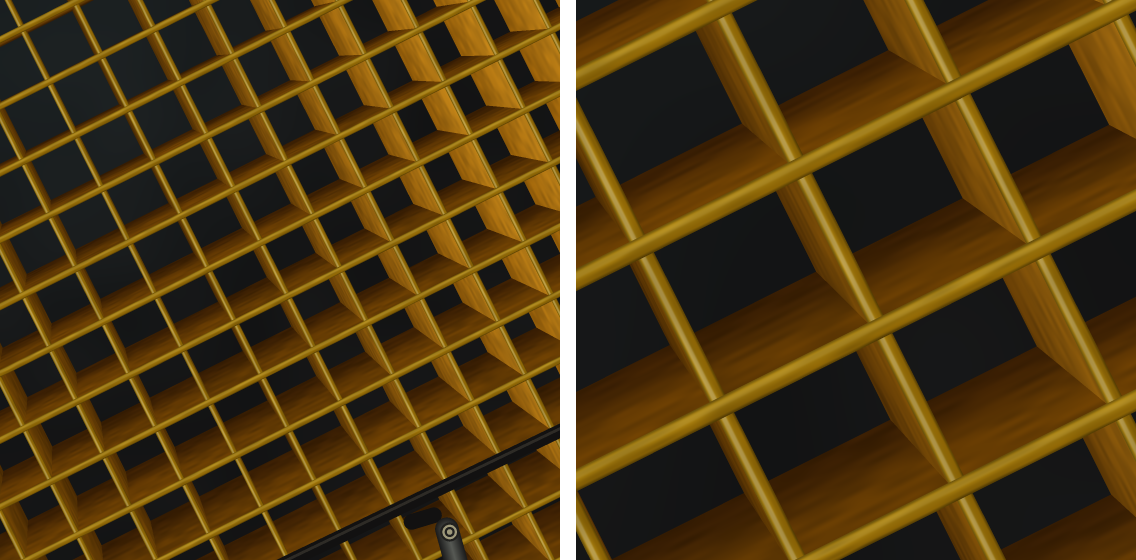
Left, the full canvas; right, a detail of the centre.
This pattern is drawn by a WebGL 1 fragment shader. Its source:

```glsl
precision highp float;
// Tilted square lattice of deep wooden slats over a dark void, seen in perspective.
// Each view ray is traced inside its cell to the first side wall or the open back;
// a lamp rail crosses one corner, and a 3 by 3 sample grid smooths every edge.
uniform vec2 u_resolution;

const vec2 GRID_ORIGIN = vec2(0.3724, 0.4805);
const vec2 PITCH = vec2(0.1054, 0.1066);
const vec2 VANISH = vec2(-0.8, -4.2);      // vanishing point in cell units
const vec2 HALF_RAIL = vec2(0.049, 0.056); // half widths of the two slat sets
const float DEPTH = 0.075;                 // shrink from front to back

float hash(vec2 p) {
  return fract(sin(dot(p, vec2(127.1, 311.7))) * 43758.545);
}

float noise(vec2 p) {
  vec2 i = floor(p), f = fract(p);
  f = f * f * (3.0 - 2.0 * f);
  return mix(mix(hash(i), hash(i + vec2(1.0, 0.0)), f.x),
             mix(hash(i + vec2(0.0, 1.0)), hash(i + vec2(1.0, 1.0)), f.x), f.y);
}

float segment(vec2 p, vec2 a, vec2 b) {
  vec2 ap = p - a, ab = b - a;
  return length(ap - ab * clamp(dot(ap, ab) / dot(ab, ab), 0.0, 1.0));
}

// Page position (y down) to slat coordinates, one unit per cell
vec2 toLattice(vec2 p) {
  vec2 d = p - GRID_ORIGIN;
  return vec2(dot(d, vec2(0.894, -0.448)), dot(d, vec2(0.448, 0.894))) / PITCH;
}

// Front edge of a slat: t runs from -1 to 1 across it, shine lights a pale line
vec3 railColor(float t, float shine, float grain) {
  vec3 c = mix(vec3(0.65, 0.50, 0.07), vec3(0.53, 0.38, 0.02), smoothstep(-0.5, 0.6, t));
  c = mix(c, vec3(0.70, 0.60, 0.31), shine * (1.0 - smoothstep(0.12, 0.42, abs(t + 0.35))));
  c *= 1.0 - 0.35 * smoothstep(0.6, 1.0, abs(t));
  return c * (0.92 + 0.16 * grain);
}

// Lower wall of a cell, darker towards the back
vec3 floorColor(float depth, float grain, float tone) {
  vec3 c = mix(vec3(0.40, 0.235, 0.012), vec3(0.22, 0.115, 0.01), smoothstep(0.1, 0.95, depth));
  return c * (0.84 + 0.22 * grain + 0.12 * tone);
}

// Side wall of a cell, brighter on the lit side
vec3 sideColor(float depth, float grain, float light) {
  vec3 front = mix(vec3(0.40, 0.24, 0.01), vec3(0.72, 0.49, 0.09), light);
  vec3 back = mix(vec3(0.25, 0.14, 0.01), vec3(0.56, 0.35, 0.03), light);
  return mix(front, back, depth) * (0.9 + 0.2 * grain);
}

vec3 voidColor(vec2 p) {
  float haze = 1.0 - smoothstep(0.1, 0.85, length(p));
  float cloud = noise(p * 9.0);
  return mix(vec3(0.075, 0.077, 0.08), vec3(0.105, 0.125, 0.13), haze) + 0.02 * (cloud - 0.3);
}

vec3 lattice(vec2 p) {
  vec2 q = toLattice(p);
  vec2 nearest = q - floor(q + 0.5);
  vec2 across = nearest / HALF_RAIL;
  if (abs(across.y) < 1.0) return railColor(across.y, 0.25, noise(q * vec2(5.0, 40.0)));
  if (abs(across.x) < 1.0) return railColor(across.x, 0.9, noise(q * vec2(40.0, 5.0)));

  // Stretch along the ray at which it meets each pair of walls
  vec2 cell = floor(q);
  vec2 ray = q - VANISH;
  vec2 wall = cell + mix(HALF_RAIL, 1.0 - HALF_RAIL, step(0.0, ray));
  vec2 away = (step(0.0, ray) * 2.0 - 1.0) * max(abs(ray), vec2(0.0001));
  vec2 hit = (wall - VANISH) / away;
  float reach = 1.0 / (1.0 - DEPTH);
  float first = min(hit.x, hit.y);
  if (first > reach) return voidColor(p);

  float depth = (first - 1.0) / (reach - 1.0);
  vec2 spot = VANISH + ray * first;
  float tone = hash(cell);
  if (hit.y < hit.x) {
    float grain = noise(vec2(spot.x * 4.0, depth * 14.0 + tone * 30.0));
    return floorColor(depth, grain, tone);
  }
  float grain = noise(vec2(spot.y * 4.0, depth * 12.0 + tone * 30.0));
  float light = ray.x > 0.0 ? smoothstep(-1.0, 5.5, q.x) : 0.08;
  return sideColor(depth, grain, light);
}

// Dark lamp rail with a small spotlight hung below it
vec3 lampRail(vec3 c, vec2 p) {
  float bar = segment(p, vec2(0.50, 1.01), vec2(1.03, 0.755));
  float glint = segment(p, vec2(0.50, 1.006), vec2(1.03, 0.751));
  float mount = segment(p, vec2(0.735, 0.932), vec2(0.775, 0.920));
  float body = segment(p, vec2(0.798, 0.945), vec2(0.816, 1.01));
  float lens = length(p - vec2(0.803, 0.950));
  if (min(bar - 0.012, mount - 0.014) < 0.0) c = vec3(0.07, 0.068, 0.065);
  if (glint < 0.0025) c = vec3(0.18, 0.17, 0.15);
  if (body < 0.021) c = mix(vec3(0.34, 0.35, 0.33), vec3(0.10), body / 0.021);
  if (lens < 0.017) c = vec3(0.13, 0.13, 0.12);
  if (abs(lens - 0.011) < 0.002 || lens < 0.005) c = vec3(0.62, 0.60, 0.48);
  return c;
}

void main() {
  vec3 sum = vec3(0.0);
  for (int j = 0; j < 3; j++) {
    for (int i = 0; i < 3; i++) {
      vec2 offset = (vec2(float(i), float(j)) - 1.0) / 3.0;
      vec2 p = (gl_FragCoord.xy + offset) / u_resolution;
      p.y = 1.0 - p.y;
      sum += lampRail(lattice(p), p);
    }
  }
  gl_FragColor = vec4(sum / 9.0, 1.0);
}
```
